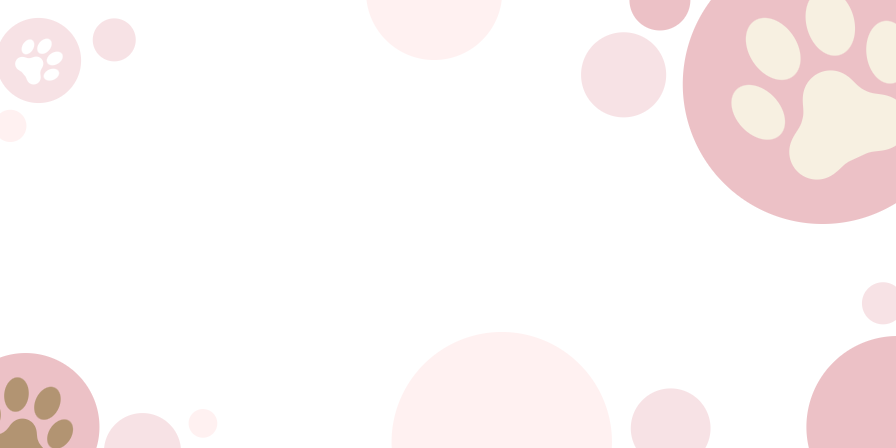
A Shadertoy shader for this background:

```glsl
const vec3 WHITE = vec3(1.0);
const vec3 PALE  = vec3(1.0, 0.945, 0.945);
const vec3 BLUSH = vec3(0.969, 0.886, 0.898);
const vec3 ROSE  = vec3(0.925, 0.757, 0.776);
const vec3 CREAM = vec3(0.969, 0.941, 0.882);
const vec3 BROWN = vec3(0.698, 0.580, 0.447);

const int PALE_END = 4;
const int BLUSH_END = 10;
const int DISC_COUNT = 14;

// Discs as centre and radius, grouped by tone: pale, blush, rose
const vec3 DISCS[DISC_COUNT] = vec3[DISC_COUNT](
    vec3(0.023, 0.719, 0.036), vec3(0.969, 1.018, 0.152),
    vec3(1.120, 0.013, 0.246), vec3(0.453, 0.055, 0.032),
    vec3(0.086, 0.865, 0.095), vec3(0.255, 0.911, 0.048),
    vec3(1.392, 0.833, 0.095), vec3(1.971, 0.323, 0.047),
    vec3(1.497, 0.044, 0.089), vec3(0.318, -0.008, 0.086),
    vec3(1.473, 1.000, 0.068), vec3(1.836, 0.812, 0.312),
    vec3(2.003, 0.047, 0.203), vec3(0.057, 0.047, 0.165));

// Blends a shape over the base with a one-pixel soft edge
vec3 fill(vec3 base, vec3 tone, float dist) {
    return mix(base, tone, clamp(0.5 - dist * iResolution.y, 0.0, 1.0));
}

// Positive angles turn the shape clockwise
vec2 toLocal(vec2 p, float angle) {
    float c = cos(angle), s = sin(angle);
    return vec2(c * p.x - s * p.y, s * p.x + c * p.y);
}

float smoothMin(float a, float b, float k) {
    float h = max(k - abs(a - b), 0.0) / k;
    return min(a, b) - 0.25 * k * h * h;
}

float ellipse(vec2 p, vec2 radii) {
    return (length(p / radii) - 1.0) * min(radii.x, radii.y);
}

// Isosceles triangle: tip at the origin, base corner below at the right
float triangle(vec2 p, vec2 corner) {
    p.x = abs(p.x);
    vec2 side = p - corner * clamp(dot(p, corner) / dot(corner, corner), 0.0, 1.0);
    vec2 base = p - corner * vec2(clamp(p.x / corner.x, 0.0, 1.0), 1.0);
    float inside = min(p.x * corner.y - p.y * corner.x, p.y - corner.y);
    return -sqrt(min(dot(side, side), dot(base, base))) * sign(inside);
}

// Three round lobes joined by slightly hollow sides
float pad(vec2 p) {
    vec2 lobe = vec2(0.30, -0.37);
    float body = triangle(p, lobe) - 0.19;
    float lobes = min(length(p), length(vec2(abs(p.x), p.y) - lobe)) - 0.237;
    return smoothMin(body, lobes, 0.06);
}

// Mirrored paw print, anchored at the top lobe of its pad
float paw(vec2 p, vec2 anchor, float angle, float size) {
    vec2 q = toLocal(p - anchor, angle) / size;
    vec2 half_ = vec2(abs(q.x), q.y);
    float inner = ellipse(toLocal(half_ - vec2(0.27, 0.59), 0.16), vec2(0.205, 0.29));
    float outer = ellipse(toLocal(half_ - vec2(0.615, 0.15), 0.32), vec2(0.188, 0.27));
    return min(pad(q), min(inner, outer)) * size;
}

void mainImage(out vec4 fragColor, in vec2 fragCoord) {
    vec2 p = fragCoord / iResolution.y;
    vec3 color = WHITE;

    // Scattered discs
    for (int i = 0; i < DISC_COUNT; i++) {
        vec3 tone = i < PALE_END ? PALE : i < BLUSH_END ? BLUSH : ROSE;
        color = fill(color, tone, length(p - DISCS[i].xy) - DISCS[i].z);
    }

    // Paw prints
    color = fill(color, CREAM, paw(p, vec2(1.854, 0.781), -0.433, 0.260));
    color = fill(color, WHITE, paw(p, vec2(0.081, 0.858), 0.870, 0.066));
    color = fill(color, BROWN, paw(p, vec2(0.050, 0.034), 0.275, 0.133));

    fragColor = vec4(color, 1.0);
}
```
